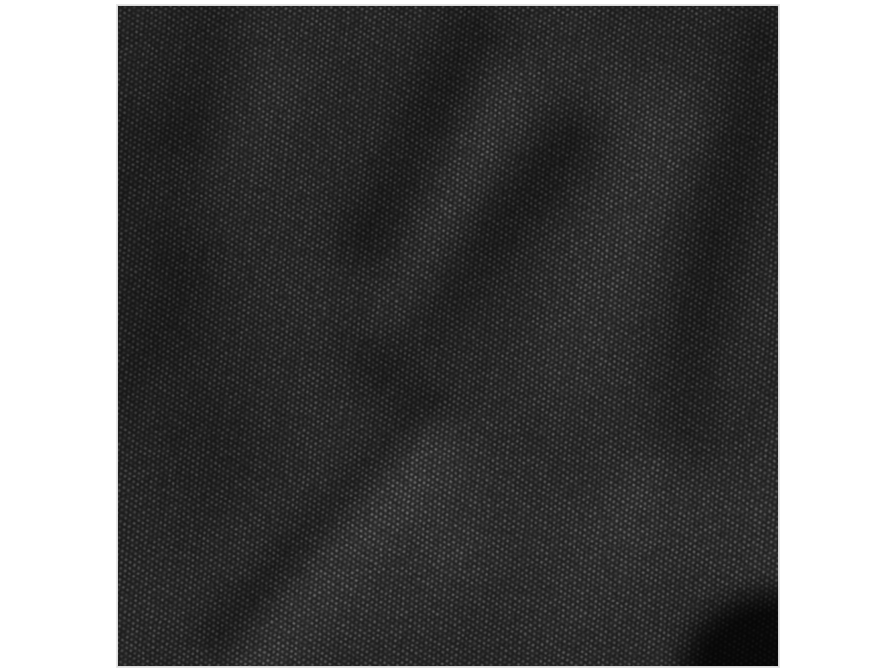
Reproduce this texture procedurally as a Shadertoy shader.

```glsl
// A square swatch of charcoal woven cloth on a white ground.
// Soft capsule-shaped folds and stretched noise set the tone; a tilted,
// staggered lattice of small bumps with random brightness forms the weave.

#define HALF_SIDE 0.4913     // half the swatch side, in canvas heights
#define RIM_WIDTH 0.0026     // pale line around the swatch
#define RIM_TONE 0.90
#define CLOTH_TONE 0.160     // mean grey of the cloth
#define GRAIN_PITCH 0.0074   // spacing of the weave
#define GRAIN_ANGLE -0.56    // tilt of the weave rows, radians
#define WEAVE_CONTRAST 0.85
#define FOLD_ANGLE 1.05      // direction of the soft creases, radians
#define CREASE_DEPTH 0.040
#define FOLD_COUNT 11

// Fold axes: start and end points, in swatch units from 0 to 1.
const vec4 FOLD_AXIS[FOLD_COUNT] = vec4[FOLD_COUNT](
    vec4(0.54, 0.95, 0.38, 0.66), vec4(0.58, 0.88, 0.43, 0.53),
    vec4(0.68, 0.80, 0.40, 0.45), vec4(0.47, 0.40, 0.15, 0.05),
    vec4(0.46, 0.33, 0.22, 0.00), vec4(0.98, 0.95, 0.85, 0.36),
    vec4(0.80, 0.82, 0.72, 0.45), vec4(0.04, 0.75, 0.10, 0.35),
    vec4(0.14, 0.98, 0.10, 0.82), vec4(0.25, 0.88, 0.15, 0.68),
    vec4(0.52, 0.20, 0.92, 0.25));

// Fold width and the tone it adds.
const vec2 FOLD_SHAPE[FOLD_COUNT] = vec2[FOLD_COUNT](
    vec2(0.06, -0.050), vec2(0.05, 0.035), vec2(0.06, -0.048),
    vec2(0.035, -0.045), vec2(0.06, 0.040), vec2(0.06, -0.048),
    vec2(0.10, 0.030), vec2(0.13, -0.035), vec2(0.05, -0.025),
    vec2(0.05, 0.025), vec2(0.13, 0.030));

float hash(vec2 p) {
    vec3 q = fract(p.xyx * 0.1031);
    q += dot(q, q.yzx + 33.33);
    return fract((q.x + q.y) * q.z);
}

float valueNoise(vec2 p) {
    vec2 cell = floor(p);
    vec2 f = fract(p);
    f = f * f * (3.0 - 2.0 * f);
    float low = mix(hash(cell), hash(cell + vec2(1, 0)), f.x);
    float high = mix(hash(cell + vec2(0, 1)), hash(cell + vec2(1, 1)), f.x);
    return mix(low, high, f.y);
}

vec2 rotate(vec2 p, float angle) {
    float c = cos(angle), s = sin(angle);
    return vec2(c * p.x + s * p.y, c * p.y - s * p.x);
}

float segmentDistance(vec2 p, vec2 a, vec2 b) {
    vec2 ab = b - a;
    return length(p - a - ab * clamp(dot(p - a, ab) / dot(ab, ab), 0.0, 1.0));
}

// Broad light and shade of the draped cloth.
float drapeTone(vec2 uv) {
    float tone = CLOTH_TONE;
    for (int i = 0; i < FOLD_COUNT; i++) {
        float d = segmentDistance(uv, FOLD_AXIS[i].xy, FOLD_AXIS[i].zw);
        d /= FOLD_SHAPE[i].x;
        tone += FOLD_SHAPE[i].y * exp(-d * d);
    }
    vec2 along = rotate(uv, FOLD_ANGLE);
    float crease = 0.65 * valueNoise(along * vec2(3.0, 9.0) + 7.0)
                 + 0.35 * valueNoise(along * vec2(8.0, 20.0) + 31.0);
    tone += CREASE_DEPTH * (crease - 0.5);

    // Deep shadow in the lower right corner
    float corner = length((uv - vec2(1.0, -0.02)) / vec2(0.15, 0.135));
    return tone * mix(0.22, 1.0, smoothstep(0.72, 1.25, corner));
}

// Bumps of thread around a mean of zero, each with its own brightness.
float weave(vec2 p) {
    vec2 q = rotate(p, GRAIN_ANGLE) / GRAIN_PITCH;
    q += 0.25 * (vec2(valueNoise(p * 60.0), valueNoise(p * 60.0 + 50.0)) - 0.5);
    q.x += 0.5 * mod(floor(q.y), 2.0);
    vec2 bump = 0.5 - 0.5 * cos(6.2832 * fract(q));
    return bump.x * bump.y * mix(0.6, 1.4, hash(floor(q) + 300.0)) - 0.25;
}

void mainImage(out vec4 fragColor, in vec2 fragCoord) {
    float pixel = 1.0 / iResolution.y;
    vec2 p = (fragCoord - 0.5 * iResolution.xy) * pixel;
    vec2 uv = 0.5 + 0.5 * p / HALF_SIDE;

    // Cloth, with the weave fading once it is finer than the pixels
    float visible = 1.0 - smoothstep(0.5, 0.9, pixel / GRAIN_PITCH);
    float fibre = valueNoise(p * 330.0 + 900.0) - 0.5;
    float texture_ = WEAVE_CONTRAST * weave(p) + 0.25 * fibre;
    float cloth = max(drapeTone(uv), 0.015) * (1.0 + visible * texture_);

    // White ground, pale rim and swatch
    float edge = max(abs(p.x), abs(p.y)) - HALF_SIDE;
    float rim = smoothstep(-0.5, 0.5, (edge - RIM_WIDTH) / pixel);
    float outside = smoothstep(-0.5, 0.5, edge / pixel);
    float grey = mix(cloth, mix(RIM_TONE, 1.0, rim), outside);
    fragColor = vec4(vec3(grey), 1.0);
}
```
